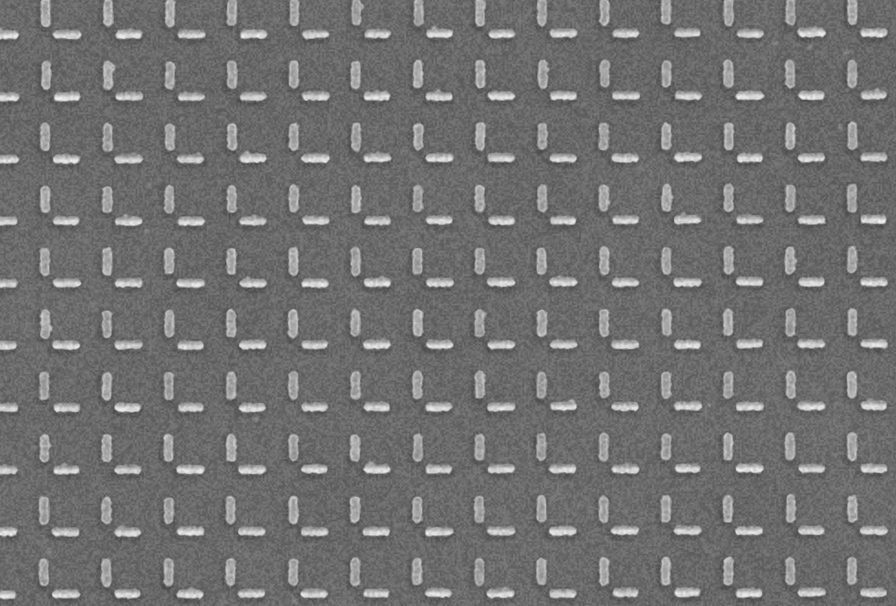
Reproduce this pattern procedurally as a Shadertoy shader.

```glsl
// Lattice of paired metal nanorods, upright and flat, on a grainy grey substrate.
#define CELLS vec2(14.41, 9.746)   // repeats across and down
#define ORIGIN vec2(0.882, 0.364)  // centre of the first whole cell
#define SKEW vec2(0.032, 0.030)    // slight scan distortion, in cells
#define ROD_OFFSET 0.172           // rod centre from cell centre, per axis
#define ROD_HALF 0.146             // half length of the rod spine
#define ROD_RADIUS vec2(0.077, 0.070) // upright, flat
#define JITTER 0.014
#define ROUGHNESS 0.024
#define SUBSTRATE 0.415
#define GRAIN 0.12
#define SHADOW 0.065
#define DEBRIS_CHANCE 0.13

float hash(vec2 p) {
    vec3 q = fract(vec3(p.xyx) * 0.1031);
    q += dot(q, q.yzx + 33.33);
    return fract((q.x + q.y) * q.z);
}

vec2 hash2(vec2 p) {
    return vec2(hash(p + 17.3), hash(p + 61.7));
}

float noise(vec2 p) {
    vec2 i = floor(p), f = fract(p);
    f = f * f * (3.0 - 2.0 * f);
    return mix(mix(hash(i), hash(i + vec2(1, 0)), f.x),
               mix(hash(i + vec2(0, 1)), hash(i + vec2(1, 1)), f.x), f.y);
}

// Capsule whose spine runs along x
float capsule(vec2 p, float halfLength, float radius) {
    p.x -= clamp(p.x, -halfLength, halfLength);
    return length(p) - radius;
}

float smoothMin(float a, float b, float k) {
    float h = max(k - abs(a - b), 0.0) / k;
    return min(a, b) - 0.25 * h * h * k;
}

void mainImage(out vec4 fragColor, in vec2 fragCoord) {
    vec2 uv = fragCoord / iResolution.xy;
    vec2 grid = uv * CELLS;
    grid -= SKEW * vec2(uv.y * (1.0 - uv.x), uv.x);
    grid += 0.5 - ORIGIN;
    vec2 id = floor(grid) + 40.0;
    vec2 cell = fract(grid) - 0.5;
    float soft = 0.012 + 0.7 * CELLS.y / iResolution.y;

    // Substrate with fine grain and faint mottling
    float fine = noise(grid * 34.0 + 400.0) - 0.5;
    float coarse = noise(grid * 13.0 + 90.0) - 0.5;
    float shade = SUBSTRATE + GRAIN * fine + 0.025 * coarse;
    shade += 0.02 * (noise(grid * 0.6 + 30.0) - 0.5);

    // Sparse pale dust
    vec2 dustGrid = grid * 1.7 + 70.0;
    vec2 dustId = floor(dustGrid);
    vec2 dustPos = fract(dustGrid) - 0.25 - 0.5 * hash2(dustId);
    float dust = step(0.95, hash(dustId + 5.1));
    float dustSize = 0.04 + 0.06 * hash(dustId + 9.4);
    shade += 0.10 * dust * smoothstep(dustSize + 0.05, 0.0, length(dustPos));

    // Rod 0 stands upright at upper left; rod 1 lies flat at lower right
    for (int k = 0; k < 2; k++) {
        bool flatRod = k == 1;
        vec2 seed = id + 131.0 * float(k);
        vec2 centre = ROD_OFFSET * (flatRod ? vec2(1, -1) : vec2(-1, 1));
        vec2 local = cell - centre - JITTER * (hash2(seed) - 0.5);
        vec2 axis = flatRod ? local : local.yx;
        float radius = flatRod ? ROD_RADIUS.y : ROD_RADIUS.x;
        float halfLength = ROD_HALF + 0.016 * (hash(seed + 3.7) - 0.5);

        // Soft shadow falls below and to the left
        vec2 lit = local + vec2(0.022, 0.038);
        float shadowDist = capsule(flatRod ? lit : lit.yx, halfLength, radius);
        shade -= SHADOW * smoothstep(0.10, -0.01, shadowDist);

        // Rough outline, sometimes with a lump stuck to it
        float dist = capsule(axis, halfLength, radius);
        dist += ROUGHNESS * (noise(grid * 19.0 + 210.0) - 0.5);
        float chance = DEBRIS_CHANCE * (flatRod ? 1.5 : 0.5);
        if (hash(seed + 8.2) < chance) {
            float along = (hash(seed + 2.6) - 0.4) * 1.8 * halfLength;
            float lumpSize = 0.022 + 0.025 * hash(seed + 4.9);
            float lump = length(axis - vec2(along, radius)) - lumpSize;
            dist = smoothMin(dist, lump, 0.04);
        }

        // Flat rods glow along the lower flank, upright ones at the rim
        float rim = smoothstep(-0.06, -0.015, dist);
        float flank = smoothstep(0.055, -0.025, local.y);
        float metal = flatRod ? mix(0.62, 0.85, flank) : 0.63 + 0.09 * rim;
        metal += 0.05 * (hash(seed + 6.3) - 0.5);
        metal += 0.13 * (noise(grid * 24.0 + 150.0) - 0.5) + 0.5 * GRAIN * fine;
        shade = mix(shade, metal, smoothstep(soft, -soft, dist));
    }

    fragColor = vec4(vec3(clamp(shade, 0.0, 1.0)), 1.0);
}
```
